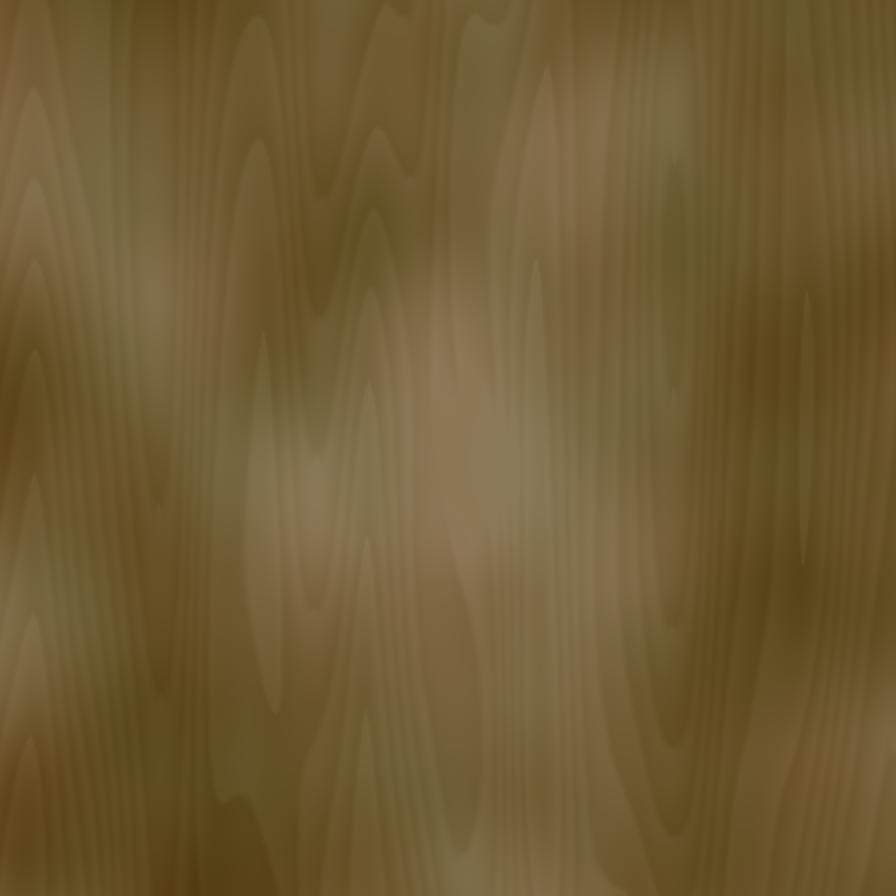
Reproduce this texture procedurally as a WebGL 2 fragment shader.

```glsl
#version 300 es
precision highp float;
// Brown wood veneer: soft cathedral grain under blurred light and dark patches.

uniform vec2 u_resolution;
out vec4 fragColor;

float hash(vec2 p) {
    vec3 q = fract(vec3(p.xyx) * 0.1031);
    q += dot(q, q.yzx + 33.33);
    return fract((q.x + q.y) * q.z);
}

// Contribution of one lattice corner: random unit gradient dotted with offset
float corner(vec2 cell, vec2 offset) {
    float angle = 6.2832 * hash(cell);
    return dot(vec2(cos(angle), sin(angle)), offset);
}

float gradientNoise(vec2 p) {
    vec2 i = floor(p), f = p - i;
    vec2 s = f * f * f * (f * (f * 6.0 - 15.0) + 10.0);
    vec2 e = vec2(1.0, 0.0);
    return mix(mix(corner(i, f), corner(i + e.xy, f - e.xy), s.x),
               mix(corner(i + e.yx, f - e.yx), corner(i + e.xx, f - e.xx), s.x), s.y);
}

// Height field stretched along the trunk; its contours are the growth rings
float ringField(vec2 p) {
    float broad = gradientNoise(p * vec2(7.0, 0.85) + vec2(13.3, 41.6));
    float fine = gradientNoise(p * vec2(13.0, 1.3) + vec2(57.2, 8.4));
    return 8.0 * broad + 2.2 * fine + 20.0;
}

// Ramp across each ring that falls back over a soft edge
float ringShade(float field, float edge) {
    float f = fract(field);
    return f - smoothstep(1.0 - edge, 1.0, f) * f - 0.5 + 0.25 * edge;
}

void main() {
    vec2 uv = gl_FragCoord.xy / u_resolution;

    // Edge softness is a fixed width on the canvas
    float field = ringField(uv);
    float slope = length(vec2(dFdx(field), dFdy(field)) * u_resolution);
    float grain = ringShade(field, clamp(slope * 0.009, 0.02, 0.85));

    // Blurred patches and a brighter middle
    vec2 fromCentre = uv - vec2(0.48, 0.52);
    float tone = 0.45 * exp(-7.0 * dot(fromCentre, fromCentre)) - 0.14;
    tone += 1.05 * gradientNoise(uv * vec2(3.2, 2.8) + vec2(4.7, 22.3));
    tone += 0.5 * gradientNoise(uv * vec2(6.5, 5.5) + vec2(31.4, 2.6));
    tone += 0.26 * grain;
    tone = clamp(tone, -1.05, 0.85);

    // Slight drift between reddish and olive brown
    float warmth = gradientNoise(uv * vec2(8.0, 5.0) + vec2(71.5, 15.8));

    vec3 colour = vec3(0.433, 0.353, 0.197) + tone * vec3(0.13, 0.14, 0.165);
    colour += warmth * vec3(0.018, -0.016, -0.008);
    fragColor = vec4(colour, 1.0);
}
```
